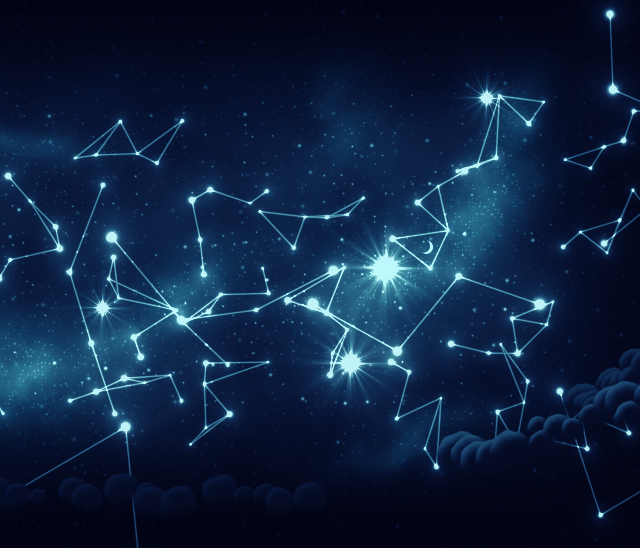
A WebGL 1 fragment shader for this texture:

```glsl
precision highp float;
uniform vec2 u_resolution;

// Light ramp, darkest to brightest
const vec3 DEEP = vec3(0.008, 0.016, 0.085);
const vec3 NAVY = vec3(0.03, 0.08, 0.21);
const vec3 BLUE = vec3(0.07, 0.20, 0.36);
const vec3 STEEL = vec3(0.16, 0.38, 0.52);
const vec3 AQUA = vec3(0.31, 0.60, 0.68);
const vec3 ICE = vec3(0.75, 0.95, 0.97);
const vec3 TEAL_TINT = vec3(-0.03, 0.06, 0.04);
// Sizes are fractions of the canvas height
const float SKY_LIGHT = 0.25;
const float LINE_WIDTH = 0.0012;
const float LINE_LIGHT = 0.48;
const float SMALL_CELL = 0.17;
const float LARGE_CELL = 0.37;
const vec2 MOON = vec2(0.778, 0.549);
const float MOON_RADIUS = 0.012;

vec2 hash2(vec2 p) {
  vec3 q = fract(vec3(p.xyx) * vec3(0.1031, 0.1030, 0.0973));
  q += dot(q, q.yzx + 33.33);
  return fract((q.xx + q.yz) * q.zy);
}

float gradientNoise(vec2 p) {
  vec2 i = floor(p), f = fract(p), u = f * f * (3.0 - 2.0 * f);
  vec2 e = vec2(1.0, 0.0);
  float a = dot(hash2(i) * 2.0 - 1.0, f);
  float b = dot(hash2(i + e.xy) * 2.0 - 1.0, f - e.xy);
  float c = dot(hash2(i + e.yx) * 2.0 - 1.0, f - e.yx);
  float d = dot(hash2(i + 1.0) * 2.0 - 1.0, f - 1.0);
  return mix(mix(a, b, u.x), mix(c, d, u.x), u.y);
}

float fbm(vec2 p) {
  float sum = 0.0, amp = 0.6;
  for (int i = 0; i < 5; i++) {
    sum += amp * gradientNoise(p);
    p = mat2(1.6, 1.2, -1.2, 1.6) * p + 19.0;
    amp *= 0.5;
  }
  return sum;
}

float glowBlob(vec2 p, vec2 centre, vec2 radii, float angle) {
  vec2 q = p - centre;
  float c = cos(angle), s = sin(angle);
  q = vec2(c * q.x + s * q.y, c * q.y - s * q.x) / radii;
  return exp(-dot(q, q));
}

float starField(vec2 p, float cells, float radius, float density) {
  vec2 id = floor(p * cells), h = hash2(id + cells);
  vec2 q = (fract(p * cells) - 0.25 - 0.5 * hash2(id + 71.0)) / cells;
  return step(h.x, density) * (0.15 + 0.85 * h.y * h.y) * exp(-dot(q, q) / (radius * radius));
}

float starGlow(float d, float size) {
  return 1.2 * exp(-d * d / (size * size)) + 0.4 * exp(-d / (size * 2.6));
}

// Cross spikes and fine radial rays around a bright star
float flare(vec2 q, float size) {
  float d = length(q), a = atan(q.y, q.x);
  vec2 s = abs(q) / size;
  float spikes = exp(-s.x * 9.0 - s.y * 0.65) + exp(-s.y * 9.0 - s.x * 0.65);
  float rays = pow(abs(cos(a * 6.0 + 0.4)), 10.0) + 0.6 * pow(abs(cos(a * 11.0)), 10.0);
  return starGlow(d, size * 0.75) + 0.7 * spikes + 0.45 * rays * exp(-d / (size * 1.6));
}

float segment(vec2 p, vec2 a, vec2 b) {
  vec2 ab = b - a;
  float d = length(p - a - ab * clamp(dot(p - a, ab) / dot(ab, ab), 0.0, 1.0));
  return 1.0 - smoothstep(0.0, LINE_WIDTH + 1.0 / u_resolution.y, d);
}

// Zigzag star chains, one per occupied cell; chords close triangles
float constellations(vec2 p, float cell, float share, float size, float nodes, float chords) {
  float stars = 0.0, lines = 0.0;
  for (int j = 0; j < 9; j++) {
    vec2 id = floor(p / cell) + vec2(mod(float(j), 3.0), floor(float(j) / 3.0)) - 1.0;
    vec2 h = hash2(id + cell * 100.0);
    vec2 centre = (id + 0.3 + 0.4 * hash2(id + 17.0)) * cell;
    if (h.x > share || centre.y < 0.17 || centre.y > 0.9) continue;
    vec2 axis = vec2(cos(6.283 * h.y), sin(6.283 * h.y));
    vec2 last = centre, before = centre;
    for (int i = 0; i < 6; i++) {
      float k = float(i);
      if (k >= nodes) break;
      vec2 r = hash2(id * 7.3 + k * 13.7 + cell * 50.0);
      vec2 node = centre + cell * (axis * (k / (nodes - 1.0) - 0.5) * 1.1
        + vec2(-axis.y, axis.x) * (r.x - 0.5) * 0.75);
      stars += starGlow(distance(p, node), size * (0.4 + 0.8 * r.y * r.y));
      if (i > 0) lines = max(lines, segment(p, last, node));
      if (i > 1 && r.y < chords) lines = max(lines, segment(p, before, node));
      before = last;
      last = node;
    }
  }
  return stars + LINE_LIGHT * lines;
}

// Overlapping puffs with lit upper rims along a rising ridge
float cloudBank(float light, vec2 p, vec2 from, vec2 to, float radius, float rimLight) {
  p += 0.012 * vec2(fbm(p * 22.0), fbm(p * 22.0 + 40.0));
  for (int i = 0; i < 14; i++) {
    vec2 h = hash2(vec2(float(i), radius * 900.0));
    float r = radius * (0.55 + 0.7 * h.x);
    vec2 q = p - mix(from, to, (float(i) + h.y) / 14.0) - vec2(0.0, (h.y - 0.6) * radius);
    float d = length(q) - r;
    float rim = smoothstep(-0.7 * r, 0.0, d) * smoothstep(-0.1, 1.0, (q.y - 0.5 * q.x) / r);
    float mask = (1.0 - smoothstep(-0.002, 0.002, d)) * smoothstep(-r, 0.1 * r, q.y);
    light = mix(light, 0.09 + rimLight * rim, mask);
  }
  return light;
}

vec3 ramp(float t) {
  t = clamp(t, 0.0, 1.0) * 5.0;
  vec3 c = mix(DEEP, NAVY, clamp(t, 0.0, 1.0));
  c = mix(c, BLUE, clamp(t - 1.0, 0.0, 1.0));
  c = mix(c, STEEL, clamp(t - 2.0, 0.0, 1.0));
  c = mix(c, AQUA, clamp(t - 3.0, 0.0, 1.0));
  return mix(c, ICE, clamp(t - 4.0, 0.0, 1.0));
}

void main() {
  vec2 p = gl_FragCoord.xy / u_resolution.y;
  float cloudy = fbm(p * 5.0);

  // Sky and nebulae
  float edge = smoothstep(0.03, 0.36, p.y) * (1.0 - smoothstep(0.68, 1.0, p.y))
    * (1.0 - 0.85 * smoothstep(0.85, 1.17, p.x));
  vec2 w = p + 0.07 * vec2(cloudy, fbm(p * 5.0 + 31.0));
  float nebula = 0.8 * glowBlob(w, vec2(0.04, 0.32), vec2(0.13, 0.09), 0.0)
    + 0.7 * glowBlob(w, vec2(0.88, 0.60), vec2(0.12, 0.055), 0.8)
    + 0.5 * glowBlob(w, vec2(0.70, 0.49), vec2(0.12, 0.09), 0.5)
    + 0.6 * glowBlob(w, vec2(0.31, 0.43), vec2(0.14, 0.05), 0.65)
    + 0.45 * glowBlob(w, vec2(0.94, 0.77), vec2(0.10, 0.035), 1.0)
    + 0.4 * glowBlob(w, vec2(0.64, 0.78), vec2(0.06, 0.08), 0.3)
    + 0.4 * glowBlob(w, vec2(0.75, 0.20), vec2(0.12, 0.035), 0.4)
    + 0.35 * glowBlob(w, vec2(0.05, 0.74), vec2(0.13, 0.025), 0.0);
  nebula *= 0.75 + 0.9 * fbm(p * 13.0);
  float light = edge * (SKY_LIGHT + 0.22 * cloudy) + 0.55 * nebula;

  // Dust and loose stars
  float lit = 0.25 + 0.75 * edge;
  light += 0.3 * starField(p, 150.0, 0.0015, 0.08 + 0.8 * nebula) * lit;
  light += 0.6 * starField(p, 55.0, 0.0019, 0.35) * lit;
  light += 0.8 * starField(p, 17.0, 0.0032, 0.5) * lit;

  // Constellations and bright flares
  light += constellations(p, SMALL_CELL, 0.6, 0.0045, 6.0, 0.5);
  light += constellations(p + 0.11, LARGE_CELL, 0.85, 0.0085, 4.0, 0.0);
  light += flare(p - vec2(0.704, 0.511), 0.021) + flare(p - vec2(0.640, 0.337), 0.019);
  light += flare(p - vec2(0.187, 0.438), 0.012) + flare(p - vec2(0.888, 0.821), 0.013);

  // Crescent moon
  float px = 1.0 / u_resolution.y;
  float disc = 1.0 - smoothstep(-px, px, distance(p, MOON) - MOON_RADIUS);
  float bite = smoothstep(-px, px, distance(p, MOON + vec2(-0.005, 0.002)) - MOON_RADIUS);
  light += 0.7 * disc * bite;

  // Cloud banks
  light = cloudBank(light, p, vec2(1.06, 0.25), vec2(1.2, 0.35), 0.035, 0.28);
  light = cloudBank(light, p, vec2(0.82, 0.16), vec2(1.2, 0.27), 0.034, 0.42);
  light = cloudBank(light, p, vec2(-0.05, 0.09), vec2(0.6, 0.10), 0.028, 0.13);

  gl_FragColor = vec4(ramp(light) + TEAL_TINT * clamp(nebula, 0.0, 1.0), 1.0);
}
```
